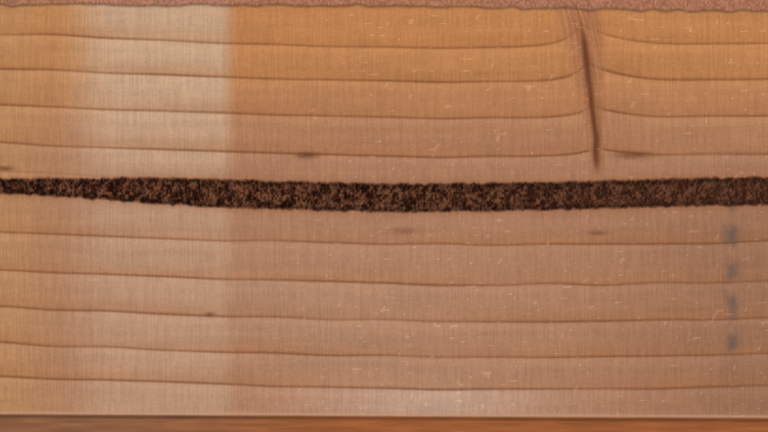
Reproduce this texture procedurally as a WebGL 2 fragment shader.

```glsl
#version 300 es
precision highp float;
// Planed softwood board with growth rings, a dark bark seam and a split knot.
uniform vec2 u_resolution;
out vec4 fragColor;

float hash(vec2 p) {
  p = fract(p * vec2(0.1031, 0.1137));
  p += dot(p, p.yx + 33.33);
  return fract((p.x + p.y) * p.x * 37.7);
}

float noise(vec2 p) {
  vec2 i = floor(p), f = fract(p);
  f = f * f * (3.0 - 2.0 * f);
  return mix(mix(hash(i), hash(i + vec2(1, 0)), f.x),
             mix(hash(i + vec2(0, 1)), hash(i + vec2(1, 1)), f.x), f.y);
}

float fbm(vec2 p) {
  float sum = 0.0, amp = 0.5;
  for (int i = 0; i < 4; i++) {
    sum += amp * noise(p);
    p = p * 2.03 + 17.1;
    amp *= 0.5;
  }
  return sum;
}

// Soft elliptical spot
float blob(vec2 p, vec2 centre, vec2 radius) {
  vec2 q = (p - centre) / radius;
  return exp(-dot(q, q));
}

// Broad tint and uneven daylight across the board
vec3 boardColor(vec2 p) {
  vec3 col = mix(vec3(0.745, 0.505, 0.315), vec3(0.665, 0.475, 0.36), smoothstep(0.08, 0.4, p.y));
  col = mix(col, vec3(0.72, 0.53, 0.36), 0.7 * (1.0 - smoothstep(0.0, 0.13, p.x)));
  float window = smoothstep(0.06, 0.15, p.x) * (1.0 - smoothstep(0.285, 0.312, p.x));
  col = mix(col, vec3(0.775, 0.645, 0.535), window * mix(0.85, 0.48, smoothstep(0.15, 0.55, p.y)));
  col = mix(col, vec3(0.77, 0.64, 0.56), 0.8 * blob(p, vec2(0.56, 0.93), vec2(0.16, 0.055)));
  col = mix(col, vec3(0.71, 0.56, 0.46), 0.45 * blob(p, vec2(0.42, 0.71), vec2(0.28, 0.18)));
  col *= 1.0 - 0.09 * smoothstep(0.72, 1.0, p.x) * smoothstep(0.3, 0.6, p.y);
  return col;
}

void main() {
  // x runs right and y runs down, both 0 to 1; g keeps the aspect for grain
  vec2 p = gl_FragCoord.xy / u_resolution;
  p.y = 1.0 - p.y;
  vec2 g = vec2(p.x * 1.778, p.y);
  float px = 1.0 / u_resolution.y;
  vec3 col = boardColor(p);

  // Split knot: signed distance from its slightly curved axis
  float knotX = 0.743 + 0.036 * sqrt(max(p.y, 0.0) / 0.41);
  float k = p.x - knotX;
  float knotFade = 1.0 - smoothstep(0.36, 0.42, p.y);

  // Growth rings, sagging to the right and pulled up beside the knot
  float sag = 0.033 * sin(p.x * 2.3);
  float pull = knotFade * mix(0.055, 0.02, smoothstep(0.0, 0.36, p.y))
             * exp(-abs(k) / (k < 0.0 ? 0.025 : 0.05));
  float wobble = 0.006 * (noise(vec2(p.x * 14.0, p.y * 9.0)) - 0.5);
  float depth = p.y - sag + pull + wobble;
  float rings[10] = float[10](0.077, 0.157, 0.241, 0.33, 0.396, 0.534, 0.625, 0.711, 0.794, 0.869);
  for (int i = 0; i < 10; i++) {
    float e = depth - rings[i];
    float strength = (i == 4 ? 0.25 : 0.7) + 0.5 * (noise(vec2(p.x * 9.0, float(i) * 7.3)) - 0.5);
    float late = smoothstep(-0.045, 0.0, e) * (1.0 - smoothstep(0.0, 0.005, e));
    float line = exp(-pow(e / 0.0035, 2.0));
    float pale = smoothstep(0.0, 0.006, e) * (1.0 - smoothstep(0.006, 0.035, e));
    col = mix(col, vec3(0.63, 0.39, 0.22), 0.32 * late * strength);
    col = mix(col, vec3(0.47, 0.28, 0.17), 0.6 * line * strength);
    col += 0.022 * pale;
  }

  // Knot: pinkish flanks, fibrous edges and a dark crack
  float knotWidth = mix(0.033, 0.011, smoothstep(0.0, 0.38, p.y));
  float flank = knotFade * (1.0 - smoothstep(0.55, 1.1, abs(k) / knotWidth));
  float fibre = fbm(vec2(k * 260.0, p.y * 14.0));
  col = mix(col, mix(vec3(0.57, 0.35, 0.23), vec3(0.74, 0.52, 0.38), fibre * 1.15), 0.75 * flank);
  float crackX = k + 0.004 * (noise(vec2(p.y * 25.0, 3.0)) - 0.5);
  float crack = exp(-pow(crackX / 0.0045, 2.0)) * smoothstep(0.02, 0.12, p.y) * knotFade;
  col = mix(col, vec3(0.36, 0.19, 0.12), 0.75 * crack);

  // Fine upright saw marks, long grain and tiny chips
  float saw = noise(vec2(g.x * 260.0, g.y * 22.0)) - 0.5;
  float grain = fbm(vec2(g.x * 7.0, g.y * 70.0)) - 0.47;
  float speck = noise(g * vec2(190.0, 230.0)) - 0.5;
  col *= 1.0 + 0.065 * saw + 0.08 * grain + 0.05 * speck;
  float chip = smoothstep(0.86, 0.96, noise(vec2(g.x * 75.0 + g.y * 30.0, g.y * 110.0)));
  col += 0.06 * chip * smoothstep(0.25, 0.5, p.x);

  // Small dark flecks and bluish stains
  float ragged = 0.5 + fbm(g * vec2(50.0, 140.0));
  float fleck = 0.7 * blob(p, vec2(0.399, 0.36), vec2(0.014, 0.007))
              + 0.5 * blob(p, vec2(0.825, 0.36), vec2(0.024, 0.009))
              + 0.3 * blob(p, vec2(0.525, 0.535), vec2(0.02, 0.008))
              + 0.35 * blob(p, vec2(0.778, 0.539), vec2(0.014, 0.006))
              + 0.5 * blob(p, vec2(0.005, 0.39), vec2(0.012, 0.006))
              + 0.5 * blob(p, vec2(0.273, 0.728), vec2(0.006, 0.005));
  col = mix(col, vec3(0.33, 0.18, 0.12), clamp(fleck * ragged, 0.0, 0.8));
  float stain = exp(-pow((p.x - 0.953) / 0.009, 2.0)) * smoothstep(0.43, 0.5, p.y)
              * (1.0 - smoothstep(0.8, 0.88, p.y)) * smoothstep(0.3, 0.65, fbm(g * vec2(20.0, 24.0)));
  col = mix(col, vec3(0.36, 0.31, 0.30), 0.6 * stain);

  // Bark seam with a frayed outline and a crumbly core
  float seamY = 0.429 + 0.029 * smoothstep(-0.1, 0.55, p.x) - 0.016 * smoothstep(0.55, 1.05, p.x);
  float halfWidth = mix(0.017, 0.032, smoothstep(-0.03, 0.3, p.x));
  float fray = 0.009 * (fbm(g * vec2(70.0, 30.0)) - 0.47);
  float seam = abs(p.y - seamY) - halfWidth + fray;
  col = mix(col, vec3(0.54, 0.32, 0.21), 0.55 * exp(-max(seam, 0.0) / 0.006));
  float crumb = fbm(vec2(g.x * 95.0 + g.y * 40.0, g.y * 75.0 - g.x * 25.0));
  float grit = noise(g * vec2(230.0, 170.0));
  vec3 bark = mix(vec3(0.13, 0.06, 0.04), vec3(0.46, 0.29, 0.20), smoothstep(0.2, 0.8, 0.65 * crumb + 0.35 * grit));
  bark = mix(bark, vec3(0.33, 0.2, 0.14), 0.35 * smoothstep(0.45, 0.9, p.x));
  bark *= 0.8 + 0.2 * smoothstep(-0.003, -0.016, seam);
  col = mix(col, bark, 1.0 - smoothstep(-0.003 - px, 0.002 + px, seam));

  // Worn top edge
  float topEdge = 0.012 + 0.014 * smoothstep(0.35, 1.0, p.x) + 0.006 * (noise(vec2(p.x * 60.0, 1.0)) - 0.5);
  col = mix(col, vec3(0.64, 0.43, 0.34) * (0.85 + 0.3 * grit), 0.8 * (1.0 - smoothstep(-0.004, 0.004, p.y - topEdge)));
  col *= 1.0 - 0.2 * exp(-pow((p.y - topEdge) / 0.004, 2.0));

  // Pale bottom arris and the shaded face under it
  float rim = p.y - 0.955 - 0.009 * p.x;
  vec3 under = mix(vec3(0.55, 0.37, 0.26), vec3(0.61, 0.36, 0.21), smoothstep(0.1, 0.5, p.x));
  under *= 0.85 + 0.3 * fbm(vec2(g.x * 12.0, g.y * 120.0));
  col = mix(col, under, smoothstep(0.0, 0.007, rim));
  col = mix(col, vec3(0.75, 0.58, 0.47), 0.7 * exp(-pow(rim / 0.0035, 2.0)));
  col *= 1.0 - 0.25 * exp(-pow((rim - 0.009) / 0.004, 2.0));

  fragColor = vec4(clamp(col, 0.0, 1.0), 1.0);
}
```
